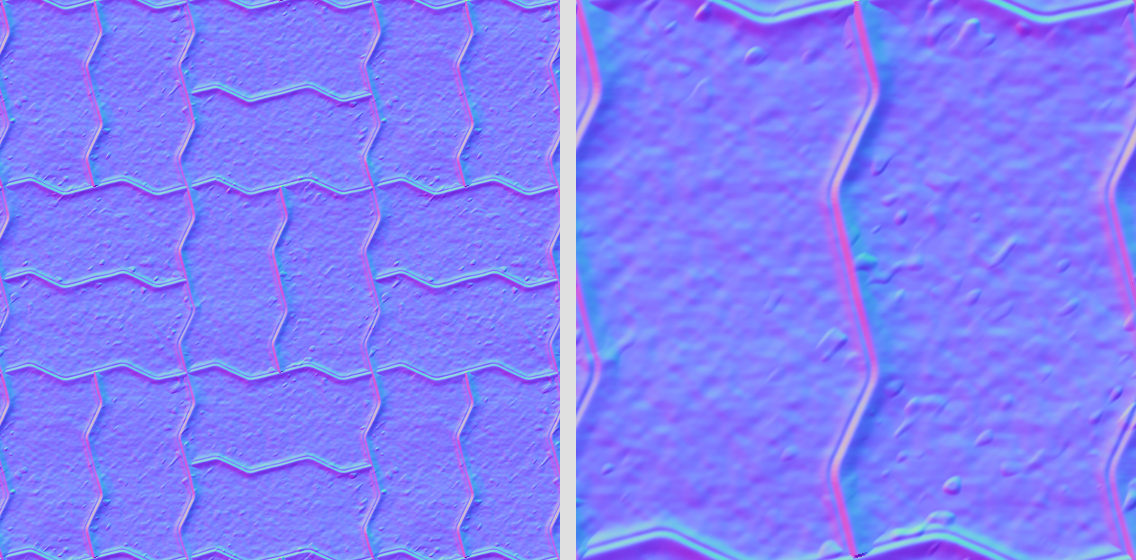
Left: the whole. Right: its middle third, enlarged.
Reproduce this texture map procedurally as a Shadertoy shader.

```glsl
// Tangent-space normal map of interlocking zigzag pavers in a basket-weave layout.

#define CELL 0.3314          // side of a two-paver block, in canvas units
#define ORIGIN vec2(0.002, 0.004)
#define ZIGZAG 0.042         // joint sway, in blocks
#define RISE 0.323           // half length of the long zigzag leg, in periods
#define JOINT_WIDTH 0.0245
#define JOINT_DEPTH 0.0180
#define RIDGE_WIDTH 0.0074   // mortar ridge inside each joint
#define RIDGE_HEIGHT 0.0080
#define GRAIN 0.0036
#define CHIPS 0.0085
#define STEP 0.0028          // sampling distance for the slope
#define RELIEF vec2(0.64, 1.0) // strength of the slope along each axis

float hash(vec2 p) {
    vec3 a = fract(vec3(p.xyx) * 0.1031);
    a += dot(a, a.yzx + 33.33);
    return fract((a.x + a.y) * a.z);
}

// Value noise whose lattice wraps after the given period
float noise(vec2 p, vec2 period) {
    vec2 i = floor(p), f = fract(p);
    f = f * f * (3.0 - 2.0 * f);
    vec2 a = mod(i, period), b = mod(i + 1.0, period);
    return mix(mix(hash(a), hash(vec2(b.x, a.y)), f.x),
               mix(hash(vec2(a.x, b.y)), hash(b), f.x), f.y);
}

// Zero-centred noise of the given lattice density, repeating every two blocks
float wrapped(vec2 p, vec2 density) {
    return noise(p * density, 2.0 * density) - 0.5;
}

// Skewed triangle wave in -1..1, two periods per block
float zigzag(float t) {
    t = fract(2.0 * t + 0.5) - 0.5;
    float fall = (0.5 - abs(t)) / (0.5 - RISE) * sign(t);
    return abs(t) < RISE ? t / RISE : fall;
}

// Averaging neighbours rounds the corners
float softZigzag(float t) {
    float sum = 0.0;
    for (float k = -2.0; k <= 2.0; k++) sum += zigzag(t + 0.010 * k);
    return sum / 5.0;
}

float bell(float x, float width) {
    x /= width;
    return exp(-x * x);
}

// Signed distance to the nearest multiple of spacing
float toLine(float x, float spacing) {
    return x - spacing * floor(x / spacing + 0.5);
}

// Groove, steeper on its near side, with a mortar ridge and a worn far bevel
float jointHeight(float d, float wear) {
    float groove = -JOINT_DEPTH * bell(d, JOINT_WIDTH * (d < 0.0 ? 0.85 : 1.08));
    float ridge = RIDGE_HEIGHT * bell(d + 0.005, RIDGE_WIDTH);
    float bevel = smoothstep(-0.012, 0.012, d) * smoothstep(0.09, 0.005, d);
    return groove + ridge - wear * bevel;
}

float stoneHeight(vec2 p, float edge) {
    // Fine grain, broad undulation and diagonal scuffs
    vec2 diagonal = vec2(p.x - p.y, p.x + p.y);
    float h = wrapped(p, vec2(33.0, 46.0));
    h += 1.1 * wrapped(p + 0.37, vec2(14.0, 20.0));
    h += 0.5 * wrapped(p + 0.71, vec2(61.0, 74.0));
    h += 4.0 * wrapped(p, vec2(3.0, 4.0));
    h += 0.8 * wrapped(diagonal, vec2(35.0, 15.0));

    // Chips and short scratches gather near the joints
    float speck = wrapped(p + 0.13, vec2(31.0, 35.0)) + wrapped(diagonal + 0.4, vec2(37.0, 15.0));
    float patches = smoothstep(-0.2, 0.25, wrapped(p, vec2(5.0)));
    float chip = smoothstep(0.25, 0.85, speck) * patches;
    return GRAIN * h - CHIPS * chip * (0.35 + 1.6 * exp(-edge * 14.0));
}

float surface(vec2 p) {
    // Bend the grid, then split alternate blocks upright and flat
    vec2 bent = p + ZIGZAG * vec2(softZigzag(p.y + 0.007), -softZigzag(p.x));
    bent += 0.006 * vec2(wrapped(p, vec2(11.0)), wrapped(p + 0.5, vec2(11.0)));
    vec2 block = floor(bent);
    bool upright = mod(block.x + block.y, 2.0) < 0.5;
    vec2 spacing = upright ? vec2(0.5, 1.0) : vec2(1.0, 0.5);
    vec2 d = vec2(toLine(bent.x, spacing.x), -toLine(bent.y, spacing.y));

    float wear = 0.015 * smoothstep(-0.25, 0.3, wrapped(p + 0.21, vec2(6.0, 7.0)));
    float joints = min(jointHeight(d.x, wear), jointHeight(d.y, 0.25 * wear));
    float edge = min(abs(d.x), abs(d.y));
    return joints + stoneHeight(p, edge) * smoothstep(-0.01, 0.035, edge);
}

void mainImage(out vec4 fragColor, in vec2 fragCoord) {
    vec2 p = (fragCoord / iResolution.y - ORIGIN) / CELL;
    vec2 e = vec2(STEP, 0.0);
    vec2 slope = vec2(surface(p + e.xy) - surface(p - e.xy),
                      surface(p + e.yx) - surface(p - e.yx)) / (2.0 * STEP);
    slope *= RELIEF;

    // Green grows downward; a faint tilt favours violet
    vec3 normal = normalize(vec3(-slope.x + 0.02, slope.y - 0.015, 1.0));
    fragColor = vec4(0.5 + 0.5 * normal, 1.0);
}
```
